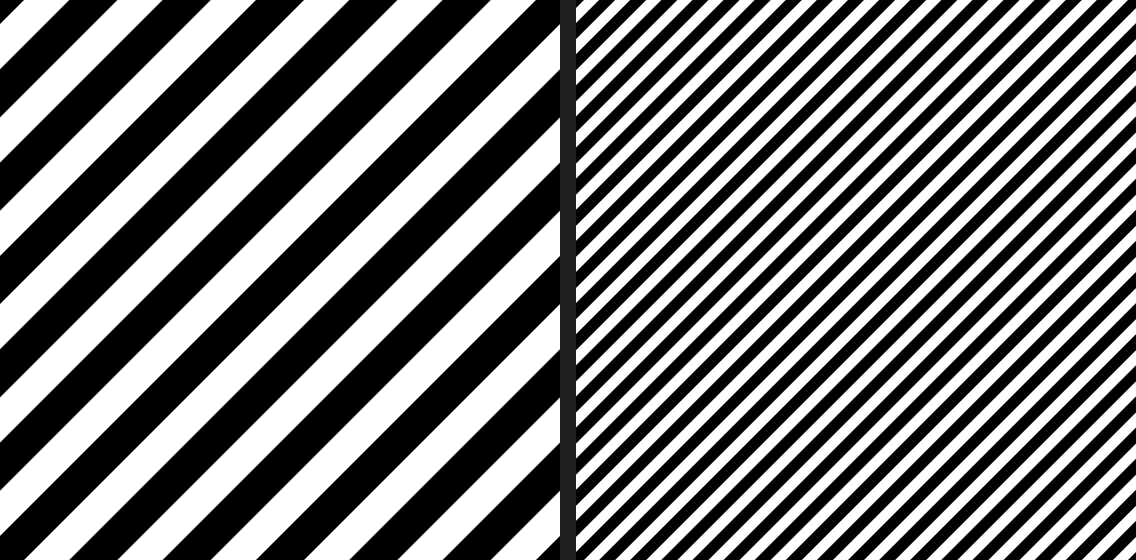
Left: one tile. Right: repeated 3 by 3.
This pattern is drawn by a Shadertoy shader. Its source:

```glsl
// Diagonal black and white stripes rising to the right at 45 degrees.
// A periodic distance to the nearest black stripe centre is thresholded
// with a soft edge; six whole periods per side make the canvas tile.

// Distance from the nearest stripe centre, in periods (0 to 0.5)
float stripeDistance(float phase) {
    return abs(fract(phase + 0.5) - 0.5);
}

void mainImage(out vec4 fragColor, in vec2 fragCoord) {
    const float repeats = 6.0;
    vec2 uv = fragCoord / iResolution.xy;

    // Black bands are slightly wider than the white gaps
    float edge = stripeDistance(repeats * (uv.x - uv.y)) - 0.258;

    // Soften each edge by about one pixel to either side
    float softness = repeats / min(iResolution.x, iResolution.y);
    float white = smoothstep(-softness, softness, edge);

    fragColor = vec4(vec3(white), 1.0);
}
```
